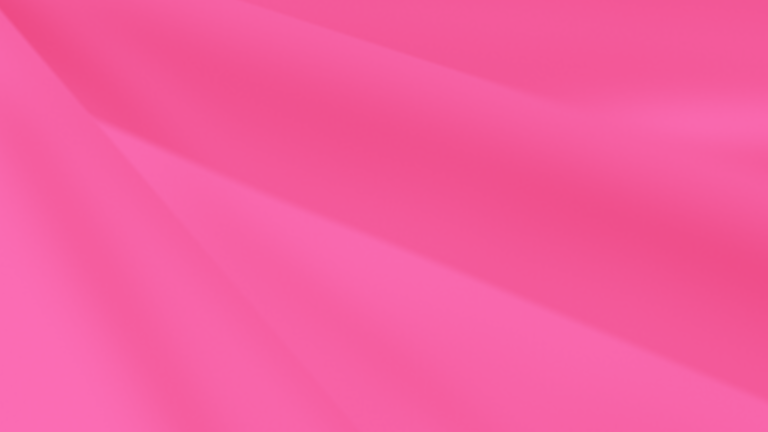
Write a Shadertoy shader that draws this texture.

```glsl
const vec3 DEEP_PINK = vec3(0.930, 0.290, 0.520);
const vec3 LIGHT_PINK = vec3(0.985, 0.428, 0.710);

vec2 hashGradient(vec2 cell) {
    float h = fract(sin(dot(cell, vec2(127.1, 311.7))) * 43758.5);
    return vec2(cos(6.2832 * h), sin(6.2832 * h));
}

float gradientNoise(vec2 p) {
    vec2 i = floor(p), f = fract(p);
    vec2 w = f * f * f * (f * (f * 6.0 - 15.0) + 10.0);
    vec2 e = vec2(1.0, 0.0);
    float a = dot(hashGradient(i), f);
    float b = dot(hashGradient(i + e.xy), f - e.xy);
    float c = dot(hashGradient(i + e.yx), f - e.yx);
    float d = dot(hashGradient(i + e.xx), f - e.xx);
    return mix(mix(a, b, w.x), mix(c, d, w.x), w.y);
}

// Signed distance to a sloped line, positive below it (y points down)
float creaseDistance(vec2 p, vec2 start, float slope) {
    return (p.y - start.y - slope * (p.x - start.x)) / sqrt(1.0 + slope * slope);
}

float softBand(float d, float width) {
    return exp(-d * d / (width * width));
}

float softEdge(float d, float width) {
    return smoothstep(-width, width, d);
}

// Sheet behind the top crease, with a glow at the right
float backSheet(vec2 p) {
    float glow = softBand(p.y - 0.285, 0.075) * smoothstep(1.05, 1.65, p.x);
    float sheen = 0.10 * softBand(creaseDistance(p, vec2(0.9, 0.02), 0.1), 0.07);
    return 0.35 + sheen + 0.50 * glow;
}

// Broad diagonal fold, "across" runs from its top crease to its lower one
float middleFold(vec2 p, float across) {
    float tone = mix(0.66, 0.22, smoothstep(-0.02, 0.46, across));
    tone += 0.22 * smoothstep(0.46, 0.95, across);
    tone -= 0.10 * softBand(across - 0.44, 0.18) * smoothstep(0.9, 1.7, p.x);
    float leftFade = 1.0 - smoothstep(0.25, 0.60, p.x);
    float hollow = softBand(creaseDistance(p, vec2(0.0, 0.03), 0.80), 0.065);
    float ridge = softBand(creaseDistance(p, vec2(0.1, -0.02), 0.80), 0.06);
    return tone + leftFade * (0.14 * ridge - 0.24 * hollow);
}

// Bright wedge under the lower crease
float lowerWedge(vec2 p, float depth) {
    float tone = 0.68 + 0.17 * softBand(depth - 0.03, 0.13);
    float hollow = softBand(creaseDistance(p, vec2(0.42, 0.43), 0.84), 0.065);
    float lit = smoothstep(0.30, 0.55, p.x);
    return tone - 0.13 * hollow * lit - 0.06 * smoothstep(1.1, 1.7, p.x);
}

// Front fold at the left, with a hollow beside its bright outer side
float frontFold(vec2 p, float depth) {
    float tone = mix(0.60, 0.76, smoothstep(0.0, 0.11, depth));
    float streak = creaseDistance(p, vec2(0.046, 0.30), 1.69);
    tone += 0.20 * smoothstep(0.02, 0.20, streak);
    tone -= 0.22 * softBand(streak, 0.075) * smoothstep(0.08, 0.35, p.y);
    return tone + 0.08 * softBand(p.y - 0.12, 0.12);
}

void mainImage(out vec4 fragColor, in vec2 fragCoord) {
    vec2 p = fragCoord / iResolution.y;
    p.y = 1.0 - p.y;

    // Creases that part the folds
    float topY = 0.325 * p.x - 0.180;
    float lowerY = 0.183 + 0.420 * p.x + 0.008 * softBand(p.x - 0.6, 0.25);
    float topCrease = (p.y - topY) * 0.951;
    float lowerCrease = (p.y - lowerY) * 0.922;
    float frontCrease = creaseDistance(p, vec2(0.0, 0.022), 1.173);
    float across = (p.y - topY) / (lowerY - topY);

    // Layers from back to front
    float topBlur = mix(0.006, 0.05, smoothstep(1.0, 1.75, p.x));
    float tone = mix(backSheet(p), middleFold(p, across), softEdge(topCrease, topBlur));
    tone = mix(tone, lowerWedge(p, lowerCrease), softEdge(lowerCrease, 0.014));
    tone = mix(tone, frontFold(p, frontCrease), softEdge(frontCrease, 0.007));

    // Slow unevenness and fine weave
    tone += 0.03 * gradientNoise(p * 3.0) + 0.025 * gradientNoise(p * 95.0);
    fragColor = vec4(mix(DEEP_PINK, LIGHT_PINK, clamp(tone, 0.0, 1.0)), 1.0);
}
```
